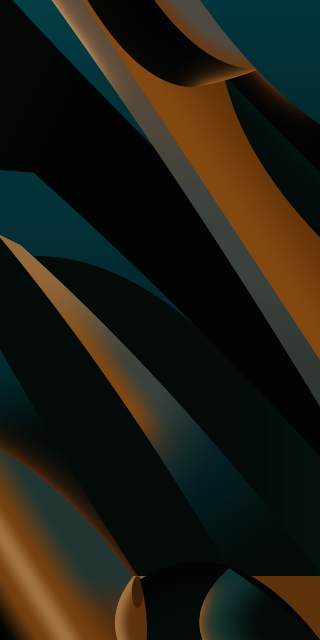
This background is drawn by a WebGL 2 fragment shader. Its source:

```glsl
#version 300 es
precision highp float;
// Draws dark folded sheets with teal, copper and grey blades sweeping diagonally.

uniform vec2 u_resolution;
out vec4 outColor;

const vec3 BLACK = vec3(.006, .012, .010);
const vec3 SHADE = vec3(.012, .038, .032);
const vec3 TEAL = vec3(.01, .20, .225);
const vec3 COPPER = vec3(.46, .25, .06);
const vec3 TAN = vec3(.63, .45, .26);
const vec3 GREY = vec3(.23, .26, .24);

// Signed distance below the parabola through a, b, c (y points down).
float below(vec2 p, vec2 a, vec2 b, vec2 c) {
  float s = (b.y - a.y) / (b.x - a.x);
  float k = ((c.y - b.y) / (c.x - b.x) - s) / (c.x - a.x);
  float y = a.y + (p.x - a.x) * (s + k * (p.x - b.x));
  float slope = s + k * (2. * p.x - a.x - b.x);
  return (p.y - y) / sqrt(1. + slope * slope);
}

// The same for steep curves: signed distance to the right.
float rightOf(vec2 p, vec2 a, vec2 b, vec2 c) {
  return below(p.yx, a.yx, b.yx, c.yx);
}

// Antialiased coverage of the side where d is positive.
float fill(float d) {
  float w = 60. / u_resolution.x;
  return smoothstep(-w, w, d);
}

float glow(float d, float size) {
  return exp(-abs(d) / size);
}

// Upper right: streak, grey strip, copper sheet, folded lip.
vec3 upperSheets(vec3 col, vec2 p) {
  float streak = rightOf(p, vec2(3.9, 0), vec2(26, 23.6), vec2(48.7, 46.6));
  col = mix(col, TEAL * mix(1.2, .85, p.y / 47.), fill(streak));

  float strip = rightOf(p, vec2(16.1, 0), vec2(48.7, 46.9), vec2(100, 127.1));
  vec3 stripCol = mix(vec3(.37, .29, .22), GREY, smoothstep(10., 75., p.y));
  stripCol = mix(stripCol, vec3(.74, .55, .36), glow(strip, 1.8) * smoothstep(36., 12., p.y));
  col = mix(col, stripCol * mix(1., .8, smoothstep(80., 125., p.y)), fill(strip));

  float sheet = rightOf(p, vec2(26, 0), vec2(62.8, 56), vec2(100, 112.5));
  vec3 sheetCol = mix(COPPER * 1.12, vec3(.38, .195, .03), smoothstep(2., 24., sheet));
  col = mix(col, sheetCol, fill(sheet));

  // Shadowed facets behind the copper sheet.
  float rim = below(p, vec2(62.5, 0), vec2(80.2, 21.7), vec2(100, 39));
  float back = rightOf(p, vec2(70.3, 25), vec2(80.7, 49.5), vec2(100, 74.2));
  float facet = below(p, vec2(71.6, 25), vec2(86, 40), vec2(100, 54));
  vec3 backCol = BLACK + vec3(.36, .19, .06) * glow(rim, 2.2) * smoothstep(102., 80., p.x);
  backCol = mix(backCol, mix(SHADE, vec3(.01, .075, .07), glow(facet, 5.)), fill(facet));
  col = mix(col, backCol, fill(back));

  // Dark fold and its lit lip, left of the tip.
  float tip = fill(80.2 - p.x);
  float hem = p.x < 60.4
    ? below(p, vec2(27.3, 0), vec2(46, 22), vec2(60.4, 27.3))
    : below(p, vec2(60.4, 27.3), vec2(70, 25.2), vec2(80.2, 21.9));
  float lip = smoothstep(54., 67., p.x);
  vec3 foldCol = BLACK + vec3(.03, .018, .006) * glow(hem, 5.);
  foldCol = mix(foldCol, vec3(.60, .35, .12), glow(hem, 2.6) * lip);
  col = mix(col, foldCol, fill(-hem) * tip);

  float crest = below(p, vec2(48.2, 0), vec2(60, 13), vec2(79.5, 21.5));
  vec3 crestCol = mix(vec3(.40, .23, .10), vec3(.30, .29, .25), smoothstep(0., 7., -crest));
  col = mix(col, crestCol, fill(-crest) * tip);
  return mix(col, TEAL * mix(1.05, .8, p.y / 39.), fill(-rim));
}

// Middle: teal wedge and the long tapering blade.
vec3 middleBlade(vec3 col, vec2 p) {
  float slab = below(p, vec2(10.4, 53.9), vec2(61.2, 102), vec2(100, 142.7));
  slab = min(slab, p.y - 53.1 - .08 * p.x);
  float wedge = below(p, vec2(11.7, 80), vec2(33.9, 84.6), vec2(61.2, 102));
  vec3 slabCol = SHADE + vec3(0, .025, .025) * smoothstep(70., 100., p.x);
  slabCol = mix(TEAL * mix(1., .8, smoothstep(55., 95., p.y)), slabCol, fill(max(wedge, p.x - 61.2)));
  col = mix(col, slabCol, fill(slab));

  float top = below(p, vec2(8, 78), vec2(39, 108), vec2(100, 179));
  top = min(top, p.y - 73.4 - .5 * p.x);
  float keel = below(p, vec2(0, 74.2), vec2(35, 120.5), vec2(71.6, 177.6));
  vec3 bladeCol = mix(COPPER * 1.1, GREY, smoothstep(0., 9., -keel));
  bladeCol = mix(TAN * .92, bladeCol, smoothstep(80., 116., p.y));
  bladeCol = mix(bladeCol, GREY * .9, smoothstep(128., 148., p.y));
  bladeCol = mix(bladeCol, vec3(.01, .12, .13), smoothstep(128., 160., p.y - keel * .9));
  bladeCol = mix(bladeCol, SHADE, smoothstep(148., 182., p.y - keel * .5));
  col = mix(col, bladeCol, fill(top));
  return mix(col, SHADE, fill(keel));
}

// Bottom: glowing copper panel, small fin, and the right hand curl.
vec3 lowerPanels(vec3 col, vec2 p) {
  float left = below(p, vec2(0, 109), vec2(20.8, 144.5), vec2(43, 180));
  float arch = below(p, vec2(0, 140.6), vec2(21, 156.5), vec2(41.4, 180));
  vec3 leftCol = mix(TEAL * .8, SHADE, smoothstep(112., 142., p.y + p.x * .3));
  leftCol = mix(leftCol, vec3(.38, .19, .06), .85 * glow(arch, 3.2));
  col = mix(col, leftCol, fill(left));

  float ridge = (p.x - (p.y - 166.7) * .625) * .85;
  vec3 panelCol = mix(TAN, COPPER, smoothstep(0., 6., abs(ridge)));
  panelCol = mix(panelCol, mix(vec3(.13, .21, .20), COPPER * .7, smoothstep(178., 197., p.y)), smoothstep(5., 17., ridge));
  panelCol = mix(panelCol, BLACK, smoothstep(-6., -16., ridge));
  col = mix(col, panelCol, fill(arch));

  float fin = rightOf(p, vec2(41.5, 180.3), vec2(37.5, 187), vec2(36.7, 200));
  vec3 finCol = mix(TAN, COPPER * .8, smoothstep(.3, 5., fin));
  float notch = 1. - length((p - vec2(43, 185)) / vec2(1.8, 5));
  finCol = mix(finCol, vec3(.24, .12, .03), fill(notch * 1.8));
  col = mix(col, finCol, fill(min(fin, p.y - 180.)));

  float pit = rightOf(p, vec2(43.5, 180.5), vec2(45.2, 188), vec2(45.8, 200));
  float brow = below(p, vec2(44, 181), vec2(55, 176.3), vec2(71.6, 177));
  col = mix(col, mix(BLACK, SHADE, smoothstep(0., 16., brow)), fill(min(pit, brow)));

  float curl = rightOf(p, vec2(71.6, 177.5), vec2(64.6, 186), vec2(63.3, 200));
  float slope = below(p, vec2(71.6, 177.5), vec2(86, 188), vec2(100, 200));
  vec3 curlCol = mix(vec3(.05, .19, .19), SHADE, smoothstep(4., 20., curl));
  curlCol = mix(curlCol, vec3(.55, .34, .15), glow(curl, 2.6) * smoothstep(179., 191., p.y));
  return mix(col, curlCol, fill(min(curl, min(slope, p.y - 177.5))));
}

void main() {
  // Canvas units: 100 wide, 200 high, measured down from the top.
  vec2 uv = gl_FragCoord.xy / u_resolution;
  vec2 p = vec2(uv.x, 1. - uv.y) * vec2(100, 200);
  vec3 col = mix(BLACK, SHADE, .6 * smoothstep(60., 0., p.x + p.y * .5));
  col = upperSheets(col, p);
  col = middleBlade(col, p);
  col = lowerPanels(col, p);
  outColor = vec4(col, 1);
}
```
